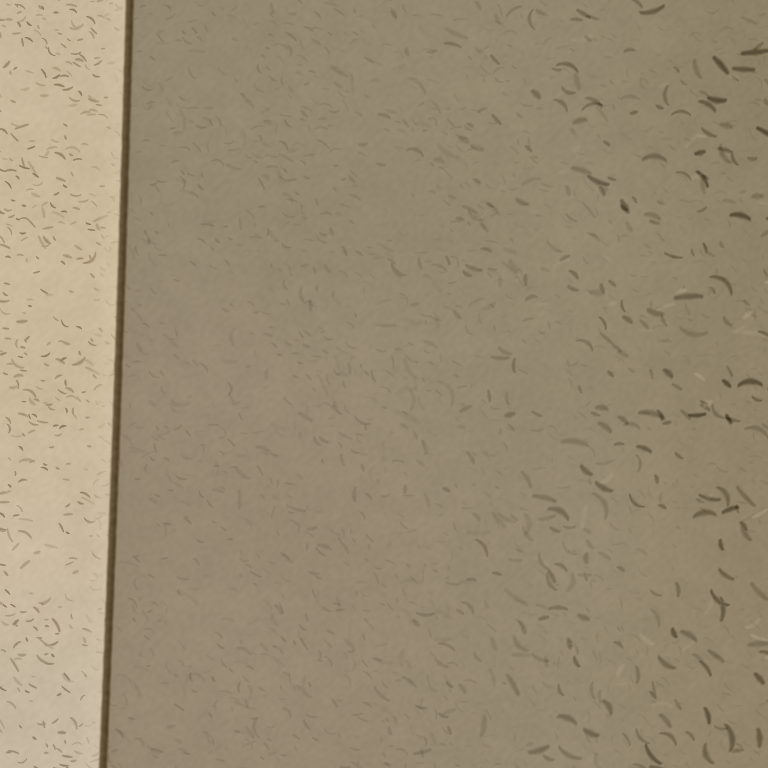
This texture is drawn by a WebGL 1 fragment shader. Its source:

```glsl
precision highp float;
// Two speckled stone-like floor sheets, a pale strip and a wide taupe one, meeting at a dark seam.
// Flecks are bent, tapered strokes scattered on jittered grids, growing bolder to the right;
// gradient noise clusters them and mottles the surface.
uniform vec2 u_resolution;

float hash(vec2 p) {
  vec3 q = fract(vec3(p.xyx) * 0.1031);
  q += dot(q, q.yzx + 33.33);
  return fract((q.x + q.y) * q.z);
}

float gradientDot(vec2 cell, vec2 f, vec2 corner) {
  float a = 6.2832 * hash(cell + corner);
  return dot(vec2(cos(a), sin(a)), f - corner);
}

float gradientNoise(vec2 p) {
  vec2 i = floor(p), f = fract(p);
  vec2 u = f * f * f * (f * (f * 6.0 - 15.0) + 10.0);
  float low = mix(gradientDot(i, f, vec2(0.0)), gradientDot(i, f, vec2(1.0, 0.0)), u.x);
  float high = mix(gradientDot(i, f, vec2(0.0, 1.0)), gradientDot(i, f, vec2(1.0)), u.x);
  return mix(low, high, u.y);
}

// Coverage of scattered strokes; density is the share of cells that hold one
float flecks(vec2 uv, float cells, float density, float slant, float seed) {
  vec2 p = uv * cells;
  vec2 base = floor(p);
  float ink = 0.0;
  for (int j = -1; j <= 1; j++) {
    for (int i = -1; i <= 1; i++) {
      vec2 cell = base + vec2(float(i), float(j));
      vec2 key = cell + seed;
      vec2 center = cell + vec2(hash(key + 11.3), hash(key + 47.9));
      float cluster = gradientNoise(center / cells * 9.0 + seed);
      float present = step(hash(key + 83.1), density * (1.0 + 1.6 * cluster));
      float angle = slant + (hash(key + 5.7) + hash(key + 61.2) - 1.0) * 1.3;
      float c = cos(angle), s = sin(angle);
      vec2 q = p - center;
      q = vec2(c * q.x + s * q.y, c * q.y - s * q.x);
      q.y += (hash(key + 29.4) - 0.5) * 1.8 * q.x * q.x;
      float halfLength = mix(0.14, 0.5, pow(hash(key + 71.6), 1.6));
      float along = abs(q.x) / halfLength;
      float width = mix(0.07, 0.15, hash(key + 97.8)) * (1.0 - 0.5 * min(along, 1.0));
      float d = length(vec2(max(abs(q.x) - halfLength, 0.0), q.y));
      float stroke = 1.0 - smoothstep(width * 0.15, width + 0.07, d);
      ink = max(ink, present * stroke * mix(0.3, 1.0, hash(key + 19.5)));
    }
  }
  return ink;
}

void main() {
  vec2 uv = gl_FragCoord.xy / u_resolution;
  float pixel = 1.0 / u_resolution.y;

  // Slightly bowed seam leaning to the right
  float seamX = 0.134 + 0.035 * uv.y + 0.008 * uv.y * (1.0 - uv.y);
  seamX += 0.0008 * gradientNoise(vec2(uv.y * 60.0, 3.0));
  float side = uv.x - seamX;

  // Mottling shared by both sheets
  float cloud = gradientNoise(uv * 5.0 + 7.0);
  float mottle = gradientNoise(uv * vec2(24.0, 30.0) + 19.0);
  float grain = gradientNoise(vec2(uv.x + uv.y, uv.y - uv.x) * vec2(75.0, 105.0));

  // Taupe sheet, warmer by the seam and a touch darker at the right edge
  float right = smoothstep(0.2, 0.95, uv.x);
  vec3 taupe = mix(vec3(0.592, 0.535, 0.447), vec3(0.585, 0.535, 0.438), right);
  taupe -= vec3(0.012, 0.004, 0.008) * smoothstep(0.3, 1.0, uv.y);
  taupe -= vec3(0.02, 0.022, 0.025) * smoothstep(0.75, 1.0, uv.x);
  taupe += 0.012 * cloud + vec3(0.016, 0.014, 0.012) * mottle + 0.018 * grain;

  float slant = mix(-0.45, -0.75, 1.0 - uv.y);
  float fine = flecks(uv, 62.0, 0.42, slant, 13.0);
  float medium = flecks(uv, 40.0, 0.3, slant, 131.0);
  float bold = flecks(uv, 29.0, 0.34, slant, 257.0);
  float boldWeight = smoothstep(0.4, 0.95, uv.x);
  taupe -= vec3(0.1, 0.1, 0.095) * fine * mix(0.6, 0.35, right);
  taupe -= vec3(0.17, 0.168, 0.155) * medium * mix(0.22, 0.8, right);
  taupe -= vec3(0.22, 0.215, 0.2) * bold * boldWeight;
  float paleChips = flecks(uv, 34.0, 0.12, 0.3, 389.0);
  taupe += 0.07 * paleChips * smoothstep(0.55, 1.0, uv.x);

  // Pale strip, creamier at mid height and greyer at the bottom
  vec3 pale = mix(vec3(0.775, 0.72, 0.63), vec3(0.8, 0.728, 0.615), smoothstep(0.0, 0.5, uv.y));
  pale -= vec3(0.015, 0.01, 0.012) * smoothstep(0.6, 1.0, uv.y);
  pale += 0.02 * cloud + 0.018 * mottle + 0.02 * grain;
  float specks = max(flecks(uv, 74.0, 0.42, -0.35, 521.0), 0.8 * flecks(uv, 52.0, 0.24, -0.2, 677.0));
  float clearBySeam = 1.0 - 0.7 * smoothstep(-0.05, -0.012, side);
  pale -= vec3(0.24, 0.25, 0.25) * specks * clearBySeam;
  pale += 0.015 * smoothstep(-0.04, -0.01, side);

  // Join the sheets, then lay the groove with its soft shadow
  float blend = max(pixel, 0.002);
  vec3 color = mix(pale, taupe, smoothstep(-blend, blend, side));
  float groove = 1.0 - smoothstep(0.0025, 0.0075, abs(side));
  vec3 grooveColor = mix(vec3(0.38, 0.32, 0.22), vec3(0.31, 0.25, 0.15), smoothstep(-0.004, 0.003, side));
  grooveColor += 0.04 * gradientNoise(uv * vec2(90.0, 130.0));
  color = mix(color, grooveColor, 0.95 * groove);
  color -= 0.025 * exp(-max(side, 0.0) * 90.0) * step(0.0, side) * (1.0 - groove);

  gl_FragColor = vec4(color, 1.0);
}
```
